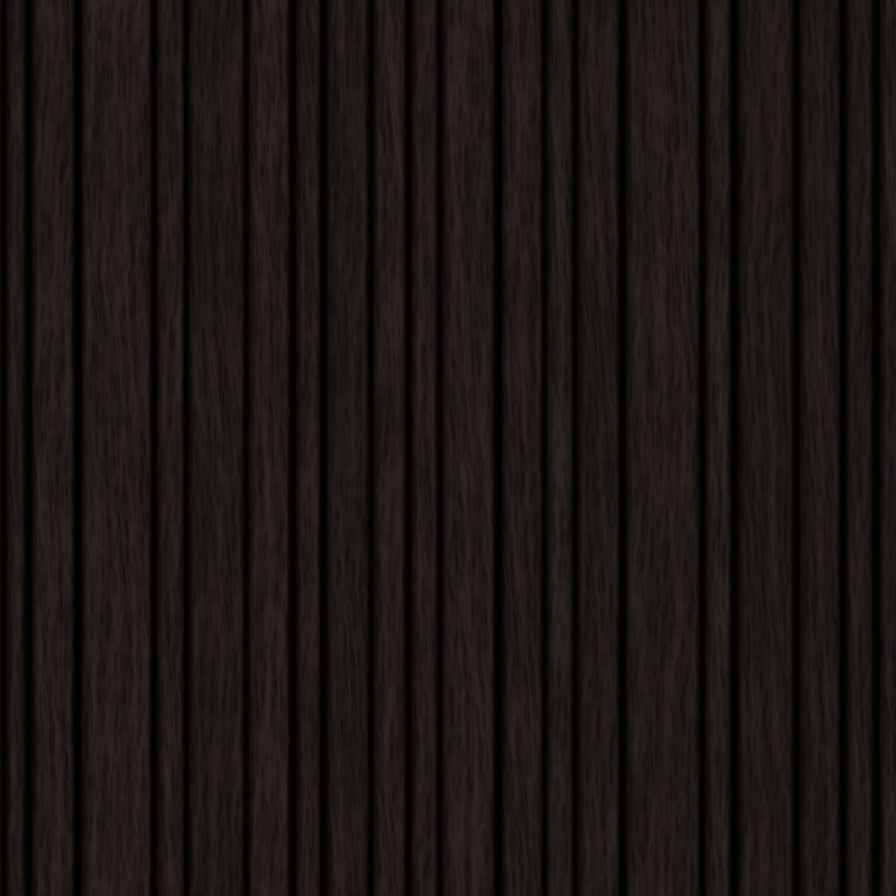
Write a Shadertoy shader that draws this texture.

```glsl
const int GROOVE_COUNT = 20;
const float GROOVE_X[GROOVE_COUNT] = float[](
    0.004, 0.032, 0.087, 0.172, 0.208, 0.275, 0.327, 0.361, 0.414, 0.456,
    0.491, 0.556, 0.608, 0.642, 0.695, 0.784, 0.820, 0.889, 0.941, 0.978);
const float GROOVE_WIDTH_MIN = 0.006;
const float GROOVE_WIDTH_MAX = 0.010;
const float SHADE_REACH = 0.008;   // soft shadow beside each groove
const float GRAIN_LEAN = 0.045;    // largest sideways drift of the grain
const vec2 FIBRE_SCALE = vec2(125.0, 7.0);
const vec2 PORE_SCALE = vec2(190.0, 30.0);

const vec3 GROOVE_COLOR = vec3(0.018, 0.014, 0.012);
const vec3 GRAIN_DARK = vec3(0.075, 0.060, 0.053);
const vec3 GRAIN_LIGHT = vec3(0.165, 0.134, 0.121);

float hash1(float n) {
    return fract(sin(n * 91.73 + 4.1) * 4375.85);
}

vec2 hash2(vec2 p) {
    vec2 q = vec2(dot(p, vec2(127.1, 311.7)), dot(p, vec2(269.5, 183.3)));
    return fract(sin(q) * 4375.85);
}

// Distance to the nearest scattered cell point
float cellular(vec2 p) {
    vec2 cell = floor(p);
    float nearest = 2.0;
    for (int j = -1; j <= 1; j++) {
        for (int i = -1; i <= 1; i++) {
            vec2 neighbour = cell + vec2(i, j);
            nearest = min(nearest, length(neighbour + hash2(neighbour) - p));
        }
    }
    return nearest;
}

// Wood grain brightness, 0 dark to 1 light, different on each slat
float woodGrain(vec2 p, float slat) {
    float seed = hash1(slat);
    float phase = 6.283 * seed;

    // Leaning, gently wavering fibre direction
    p.x += GRAIN_LEAN * (hash1(slat + 30.0) - 0.2) * p.y;
    p.x += 0.006 * sin(p.y * 6.0 + phase + p.x * 18.0);
    p.x += 0.0015 * sin(p.y * 23.0 + phase * 3.0 + p.x * 60.0);
    p.x += 0.0005 * sin(p.y * 85.0 + p.x * 240.0);
    p += vec2(0.37, 0.71) * slat;

    float fibre = smoothstep(0.10, 0.75, cellular(p * FIBRE_SCALE));
    float pore = smoothstep(0.05, 0.60, cellular(p * PORE_SCALE));
    float rings = 0.5 + 0.3 * sin(p.x * 310.0 + 2.0 * sin(p.x * 47.0 + p.y * 3.0))
                + 0.2 * sin(p.x * 130.0 + 1.5 * sin(p.y * 5.0 + phase));
    return 0.40 * fibre + 0.34 * pore + 0.26 * rings;
}

void mainImage(out vec4 fragColor, in vec2 fragCoord) {
    vec2 uv = fragCoord / iResolution.xy;
    float blur = 1.0 / iResolution.x;

    // Signed distance to the closest groove, and the slat number
    float edge = 1.0;
    float side = 1.0;
    float slat = 0.0;
    for (int i = 0; i < GROOVE_COUNT; i++) {
        float offset = uv.x - GROOVE_X[i];
        float width = mix(GROOVE_WIDTH_MIN, GROOVE_WIDTH_MAX, hash1(float(i) + 7.0));
        float d = abs(offset) - 0.5 * width;
        if (d < edge) {
            edge = d;
            side = sign(offset);
        }
        slat += step(0.0, offset);
    }

    // Slat face with its own tone and slow changes along its length
    float tone = 0.94 + 0.14 * hash1(slat + 60.0);
    tone += 0.03 * sin(uv.y * 7.0 + slat * 2.3) + 0.02 * sin(uv.y * 17.0 + slat);
    vec3 wood = mix(GRAIN_DARK, GRAIN_LIGHT, woodGrain(uv, slat)) * tone;

    // Rounded edges, softer to the right of a groove
    float reach = SHADE_REACH * (side > 0.0 ? 1.0 : 0.6);
    wood *= mix(0.50, 1.0, smoothstep(0.0, reach, edge));

    // Faintly lit groove walls fading to black
    vec3 groove = GROOVE_COLOR * (0.5 + smoothstep(-0.004, 0.0, edge));
    vec3 color = mix(groove, wood, smoothstep(-blur, blur, edge));
    fragColor = vec4(color, 1.0);
}
```
